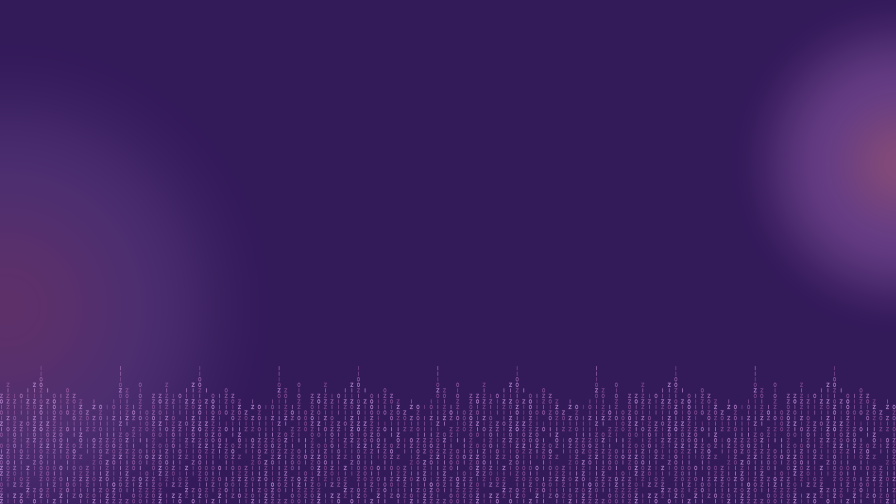
Reproduce this background procedurally as a WebGL 1 fragment shader.

```glsl
precision highp float;
// Deep violet backdrop with two soft side glows and a skyline of tiny repeated code glyphs.

uniform vec2 u_resolution;

#define BASE_COLOR  vec3(0.200, 0.100, 0.350)
#define LEFT_HALO   vec3(0.295, 0.180, 0.440)
#define LEFT_CORE   vec3(0.365, 0.190, 0.415)
#define RIGHT_HALO  vec3(0.395, 0.235, 0.515)
#define RIGHT_CORE  vec3(0.510, 0.290, 0.470)
#define GLYPH_PINK  vec3(0.730, 0.400, 0.700)
#define GLYPH_LILAC vec3(0.720, 0.540, 0.830)
#define CELL        vec2(0.01312, 0.0110)
#define TILE_COLS   24.0
#define STROKE      0.0008
#define SAMPLES     3

float hash(vec2 p) {
  vec3 q = fract(vec3(p.xyx) * 0.1031);
  q += dot(q, q.yzx + 33.33);
  return fract((q.x + q.y) * q.z);
}

float segment(vec2 p, vec2 a, vec2 b) {
  vec2 ap = p - a, ab = b - a;
  return length(ap - ab * clamp(dot(ap, ab) / dot(ab, ab), 0.0, 1.0));
}

// Halo that fades between two radii, tinted towards its core
vec3 addGlow(vec3 color, float r, vec2 fade, float coreRadius, vec3 halo, vec3 core) {
  vec3 tint = mix(core, halo, smoothstep(0.0, coreRadius, r));
  return mix(tint, color, smoothstep(fade.x, fade.y, r));
}

// Rows in a column: random stubs with two taller clusters in each tile
float columnRows(float col) {
  float twin = 1.0 - smoothstep(0.3, 1.6, abs(col - 5.6));
  float spire = 1.0 - smoothstep(0.0, 2.0, abs(col - 18.0));
  float rows = 16.0 + floor(6.5 * hash(vec2(col, 7.0)));
  return max(rows, floor(24.9 * max(twin, spire)));
}

// Distance to a small ring, bar or zigzag
float glyphDistance(vec2 p, float kind) {
  vec2 h = vec2(0.0023, 0.0034);
  if (kind < 0.28) return abs(length(p * vec2(h.y / h.x, 1.0)) - h.y) * 0.75;
  if (kind < 0.64) return segment(p, vec2(0.0, -h.y), vec2(0.0, h.y));
  float ends = min(segment(p, vec2(-h.x, h.y), h), segment(p, -h, vec2(h.x, -h.y)));
  return min(ends, segment(p, -h, h));
}

// Glyph colour in rgb, coverage in a
vec4 glyphs(vec2 p, float pixel) {
  vec2 grid = p / CELL + vec2(0.29, 0.0);
  vec2 id = floor(grid);
  id.x = mod(id.x, TILE_COLS);
  float pick = hash(id + 3.7);
  float light = hash(id + 41.3);
  float present = step(id.y, columnRows(id.x)) * step(0.06, light);
  float d = glyphDistance((fract(grid) - 0.5) * CELL, pick);
  float ink = clamp((STROKE - d) / pixel + 0.5, 0.0, 1.0);
  float strength = mix(0.48, 0.95, light * light);
  return vec4(mix(GLYPH_PINK, GLYPH_LILAC, light), ink * present * strength);
}

void main() {
  vec2 p = gl_FragCoord.xy / u_resolution.y;
  float aspect = u_resolution.x / u_resolution.y;

  // Side glows
  float leftRadius = length(p - vec2(0.015, 0.390));
  float rightRadius = length(p - vec2(aspect + 0.010, 0.676));
  vec3 color = addGlow(BASE_COLOR, leftRadius, vec2(0.24, 0.54), 0.33, LEFT_HALO, LEFT_CORE);
  color = addGlow(color, rightRadius, vec2(0.14, 0.345), 0.17, RIGHT_HALO, RIGHT_CORE);

  // Glyph skyline, supersampled because its strokes are thin
  float count = float(SAMPLES);
  float subPixel = 1.0 / (u_resolution.y * count);
  vec3 sum = vec3(0.0);
  for (int j = 0; j < SAMPLES; j++) {
    for (int i = 0; i < SAMPLES; i++) {
      vec2 offset = vec2(float(i), float(j)) - 0.5 * (count - 1.0);
      vec4 g = glyphs(p + offset * subPixel, subPixel);
      sum += mix(color, g.rgb, g.a);
    }
  }
  gl_FragColor = vec4(sum / (count * count), 1.0);
}
```
